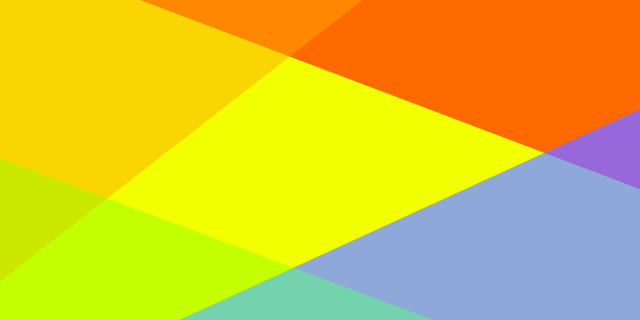
Write a Shadertoy shader that draws this background.

```glsl
// Flat bright panels cut by two falling and two rising diagonal lines.

// Canvas space: x runs 0..2, y runs 0..1, origin at the lower left.
const vec2 CANVAS = vec2(2.0, 1.0);

// Colours of each column: top, middle and bottom band
const vec3 ORANGE     = vec3(1.000, 0.533, 0.000);
const vec3 GOLD       = vec3(0.976, 0.839, 0.008);
const vec3 OLIVE      = vec3(0.796, 0.910, 0.000);
const vec3 DEEPORANGE = vec3(1.000, 0.416, 0.000);
const vec3 YELLOW     = vec3(0.949, 1.000, 0.000);
const vec3 LIME       = vec3(0.765, 1.000, 0.000);
const vec3 VIOLET     = vec3(0.592, 0.408, 0.855);
const vec3 PERIWINKLE = vec3(0.553, 0.659, 0.851);
const vec3 MINT       = vec3(0.455, 0.827, 0.682);

// Signed distance to the line from a to b, positive above it (a.x < b.x)
float heightAbove(vec2 p, vec2 a, vec2 b) {
    vec2 along = normalize(b - a);
    return dot(p - a, vec2(-along.y, along.x));
}

// Antialiased coverage of the side where the distance is positive
float coverage(float dist, float pixel) {
    return clamp(0.5 + dist / pixel, 0.0, 1.0);
}

// Stack three bands from the top and bottom masks
vec3 column(vec3 top, vec3 middle, vec3 bottom, float upper, float lower) {
    return mix(mix(middle, bottom, lower), top, upper);
}

void mainImage(out vec4 fragColor, in vec2 fragCoord) {
    vec2 p = fragCoord / iResolution.xy * CANVAS;
    float pixel = 1.0 / iResolution.y;

    // Falling lines split the bands, rising lines split the columns
    float upper = coverage( heightAbove(p, vec2(0.4375, 1.0), vec2(2.0, 0.409)), pixel);
    float lower = coverage(-heightAbove(p, vec2(0.0, 0.505), vec2(1.354, 0.0)), pixel);
    float left  = coverage( heightAbove(p, vec2(0.0, 0.120), vec2(1.133, 1.0)), pixel);
    float right = coverage(-heightAbove(p, vec2(0.560, 0.0), vec2(2.0, 0.659)), pixel);

    vec3 color = column(DEEPORANGE, YELLOW, LIME, upper, lower);
    color = mix(color, column(ORANGE, GOLD, OLIVE, upper, lower), left);
    color = mix(color, column(VIOLET, PERIWINKLE, MINT, upper, lower), right);

    fragColor = vec4(color, 1.0);
}
```
